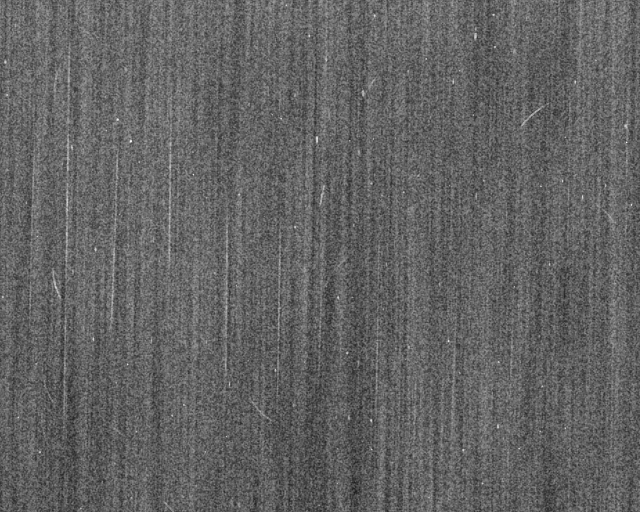
This texture is drawn by a Shadertoy shader. Its source:

```glsl
// Grainy dark grey brushed metal with fine vertical streaks, scratches and dust.
#define BASE_GREY 0.377
#define GRAIN_SCALE 370.0
#define GRAIN_AMOUNT 0.19
#define STREAK_AMOUNT 0.115
#define BAND_AMOUNT 0.075
#define LEAN 0.016
#define LONG_SCRATCHES 13
#define SHORT_SCRATCHES 20
#define SPECK_SCALE 46.0
#define SPECK_SHARE 0.15

float hash(vec2 p) {
    vec3 q = fract(vec3(p.xyx) * 0.1031);
    q += dot(q, q.yzx + 33.33);
    return fract((q.x + q.y) * q.z);
}

float noise(vec2 p) {
    vec2 cell = floor(p), f = fract(p);
    f = f * f * (3.0 - 2.0 * f);
    float low = mix(hash(cell), hash(cell + vec2(1, 0)), f.x);
    float high = mix(hash(cell + vec2(0, 1)), hash(cell + vec2(1, 1)), f.x);
    return mix(low, high, f.y);
}

// Noise centred on zero
float ripple(vec2 p) { return noise(p + 40.0) - 0.5; }

float stroke(float dist, float width, float pixel) {
    return 1.0 - smoothstep(width * 0.3, width + 0.6 * pixel, dist);
}

// Two turned layers hide the noise lattice
float filmGrain(vec2 p) {
    vec2 turned = mat2(0.8, 0.6, -0.6, 0.8) * p + 9.0;
    return ripple(p * GRAIN_SCALE) + ripple(turned * GRAIN_SCALE);
}

// Brushed lines from hair-thin to broad soft bands
float brushing(vec2 p) {
    float x = p.x + LEAN * (1.0 - p.y);
    float fine = ripple(vec2(x * 260.0, p.y * 5.0));
    float medium = ripple(vec2(x * 105.0 + 70.0, p.y * 2.0));
    float wide = ripple(vec2(x * 34.0 + 20.0, p.y * 1.3));
    float band = ripple(vec2(x * 7.0 + 3.0, p.y * 1.2));
    float crest = smoothstep(0.78, 1.0, noise(vec2(x * 85.0 + 300.0, p.y * 2.5)));
    return STREAK_AMOUNT * (fine + 0.75 * medium + 0.3 * wide)
         + BAND_AMOUNT * band + 0.05 * crest;
}

// Long, nearly vertical scratches that fade and break up
float longScratches(vec2 p, float aspect, float pixel) {
    float light = 0.0;
    for (int i = 0; i < LONG_SCRATCHES; i++) {
        float id = float(i);
        float main = i == 1 ? 1.0 : 0.0;
        float x = aspect * (id + 0.2 + 0.6 * hash(vec2(id, 3.0))) / float(LONG_SCRATCHES);
        float reach = mix(0.08 + 0.24 * hash(vec2(id, 7.0)), 0.47, main);
        float y = p.y - mix(0.15 + 0.7 * hash(vec2(id, 11.0)), 0.53, main);
        float tilt = LEAN + 0.035 * (hash(vec2(id, 17.0)) - 0.4);
        float bend = 0.08 * (hash(vec2(id, 23.0)) - 0.5) * (1.0 - main);
        float dist = abs(p.x - x - tilt * y - bend * y * y);
        float fade = 1.0 - smoothstep(0.55 * reach, reach, abs(y));
        float wear = 0.35 + 0.65 * noise(vec2(id * 9.0, p.y * 28.0));
        float power = mix(0.10 + 0.16 * hash(vec2(id, 29.0)), 0.30, main);
        light += stroke(dist, 0.0018, pixel) * fade * wear * power;
    }
    return light;
}

// Short curved nicks in mixed directions, mostly steep
float shortScratches(vec2 p, float aspect, float pixel) {
    float light = 0.0;
    for (int i = 0; i < SHORT_SCRATCHES; i++) {
        float id = float(i) + 50.0;
        vec2 centre = vec2(aspect * hash(vec2(id, 2.0)), hash(vec2(id, 5.0)));
        float angle = 2.2 * (hash(vec2(id, 8.0)) - 0.5);
        vec2 q = p - centre;
        q = mat2(cos(angle), -sin(angle), sin(angle), cos(angle)) * q;
        float reach = mix(0.012, 0.05, hash(vec2(id, 13.0)));
        float bend = 9.0 * (hash(vec2(id, 19.0)) - 0.5);
        float dist = abs(q.x - bend * q.y * q.y);
        float fade = 1.0 - smoothstep(0.5 * reach, reach, abs(q.y));
        float wear = 0.4 + 0.6 * noise(p * 110.0);
        float power = 0.08 + 0.32 * pow(hash(vec2(id, 31.0)), 2.0);
        light += stroke(dist, 0.0018, pixel) * fade * wear * power;
    }
    return light;
}

// Scattered dust, a little taller than wide
float specks(vec2 p, float pixel) {
    vec2 cell = floor(p * SPECK_SCALE);
    float present = step(hash(cell + 5.0), SPECK_SHARE);
    vec2 spot = 0.2 + 0.6 * vec2(hash(cell + 17.0), hash(cell + 59.0));
    vec2 q = (fract(p * SPECK_SCALE) - spot) / SPECK_SCALE;
    float tall = mix(1.0, 3.5, pow(hash(cell + 83.0), 3.0));
    float radius = mix(0.0012, 0.0030, pow(hash(cell + 101.0), 3.0));
    float power = 0.08 + 0.40 * pow(hash(cell + 131.0), 3.0);
    return present * power * stroke(length(q / vec2(1.0, tall)), radius, pixel);
}

void mainImage(out vec4 fragColor, in vec2 fragCoord) {
    vec2 p = fragCoord / iResolution.y;
    float aspect = iResolution.x / iResolution.y;
    float pixel = 1.0 / iResolution.y;

    float grey = BASE_GREY + brushing(p) + GRAIN_AMOUNT * filmGrain(p);
    grey += 0.03 * smoothstep(0.85, 1.0, p.y) + 0.03 * ripple(p * 4.0);
    grey += longScratches(p, aspect, pixel) + shortScratches(p, aspect, pixel);
    grey += specks(p, pixel);
    fragColor = vec4(vec3(clamp(grey, 0.0, 1.0)), 1.0);
}
```
